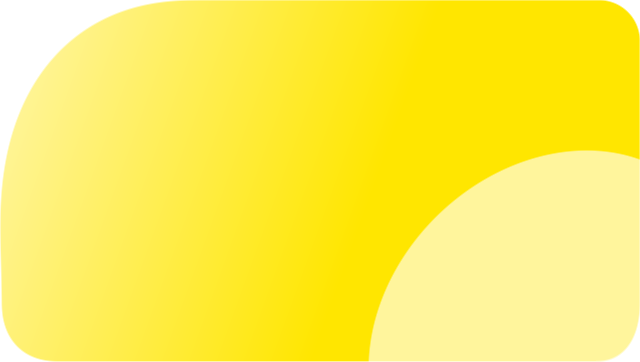
Write a Shadertoy shader that draws this background.

```glsl
// A yellow panel on white, with four differently rounded corners.
// A slanted linear gradient fills it, and a tilted pale ellipse rises at lower right.
// Corners are superellipses; all lengths are in canvas heights, y pointing up.

const float ASPECT = 512.0 / 290.0;

const vec3 WHITE = vec3(1.0);
const vec3 PALE_YELLOW = vec3(1.0, 0.96, 0.61);
const vec3 PURE_YELLOW = vec3(1.0, 0.902, 0.0);

// Panel bounds and corner radii
const vec2 PANEL_MIN = vec2(0.001, 0.0018);
const vec2 PANEL_MAX = vec2(1.765, 0.9995);
const vec2 RADIUS_TOP_LEFT = vec2(0.545, 0.632);
const vec2 RADIUS_TOP_RIGHT = vec2(0.112, 0.112);
const vec2 RADIUS_LOW_LEFT = vec2(0.158, 0.165);
const vec2 RADIUS_LOW_RIGHT = vec2(0.122, 0.165);
const float SOFT_CORNER = 2.3;
const float ROUND_CORNER = 2.0;
const float LEFT_LEAN = 0.004;

// Gradient: slanted axis, with the positions of its two ends
const vec2 GRADIENT_AXIS = vec2(1.0, -0.36);
const float GRADIENT_START = -0.254;
const float GRADIENT_END = 0.858;

// Ellipse: center, half axes and tilt
const vec2 ELLIPSE_CENTER = vec2(1.5138, 0.0874);
const vec2 ELLIPSE_AXES = vec2(0.5467, 0.4416);
const float ELLIPSE_TILT = 0.785;

// Width of the smoothed edges, as a share of the canvas height
const float EDGE_WIDTH = 0.0045;

// Approximate signed distance to one rounded corner; side points outward
float cornerDistance(vec2 p, vec2 corner, vec2 side, vec2 radius, float power) {
    vec2 outward = (p - corner) * side;
    vec2 q = max(outward + radius, 0.0) / radius;
    float curve = pow(pow(q.x, power) + pow(q.y, power), 1.0 / power) - 1.0;
    bool inCorner = min(q.x, q.y) > 0.0;
    return inCorner ? curve * min(radius.x, radius.y) : max(outward.x, outward.y);
}

float panelDistance(vec2 p) {
    // The left edge leans in slightly toward its foot
    vec2 low = PANEL_MIN;
    low.x += LEFT_LEAN * (1.0 - smoothstep(0.15, 0.38, p.y));
    vec2 high = PANEL_MAX;
    float topLeft = cornerDistance(p, vec2(low.x, high.y), vec2(-1.0, 1.0),
                                   RADIUS_TOP_LEFT, SOFT_CORNER);
    float topRight = cornerDistance(p, high, vec2(1.0),
                                    RADIUS_TOP_RIGHT, ROUND_CORNER);
    float lowLeft = cornerDistance(p, low, vec2(-1.0),
                                   RADIUS_LOW_LEFT, SOFT_CORNER);
    float lowRight = cornerDistance(p, vec2(high.x, low.y), vec2(1.0, -1.0),
                                    RADIUS_LOW_RIGHT, SOFT_CORNER);
    return max(max(topLeft, topRight), max(lowLeft, lowRight));
}

// First-order signed distance to the tilted ellipse
float ellipseDistance(vec2 p) {
    float c = cos(ELLIPSE_TILT);
    float s = sin(ELLIPSE_TILT);
    vec2 d = p - ELLIPSE_CENTER;
    vec2 q = vec2(c * d.x + s * d.y, c * d.y - s * d.x) / ELLIPSE_AXES;
    float reach = length(q);
    return reach * (reach - 1.0) / max(length(q / ELLIPSE_AXES), 1e-4);
}

// Coverage of a shape, smoothed over the edge width
float coverage(float distanceToEdge, float edge) {
    return clamp(0.5 - distanceToEdge / edge, 0.0, 1.0);
}

void mainImage(out vec4 fragColor, in vec2 fragCoord) {
    vec2 p = fragCoord / iResolution.xy * vec2(ASPECT, 1.0);
    float edge = max(EDGE_WIDTH, 1.0 / iResolution.y);

    // Gradient fill
    float along = dot(p, GRADIENT_AXIS);
    float blend = (along - GRADIENT_START) / (GRADIENT_END - GRADIENT_START);
    vec3 color = mix(PALE_YELLOW, PURE_YELLOW, clamp(blend, 0.0, 1.0));

    // Pale ellipse, then the panel outline
    color = mix(color, PALE_YELLOW, coverage(ellipseDistance(p), edge));
    color = mix(WHITE, color, coverage(panelDistance(p), edge));

    fragColor = vec4(color, 1.0);
}
```
